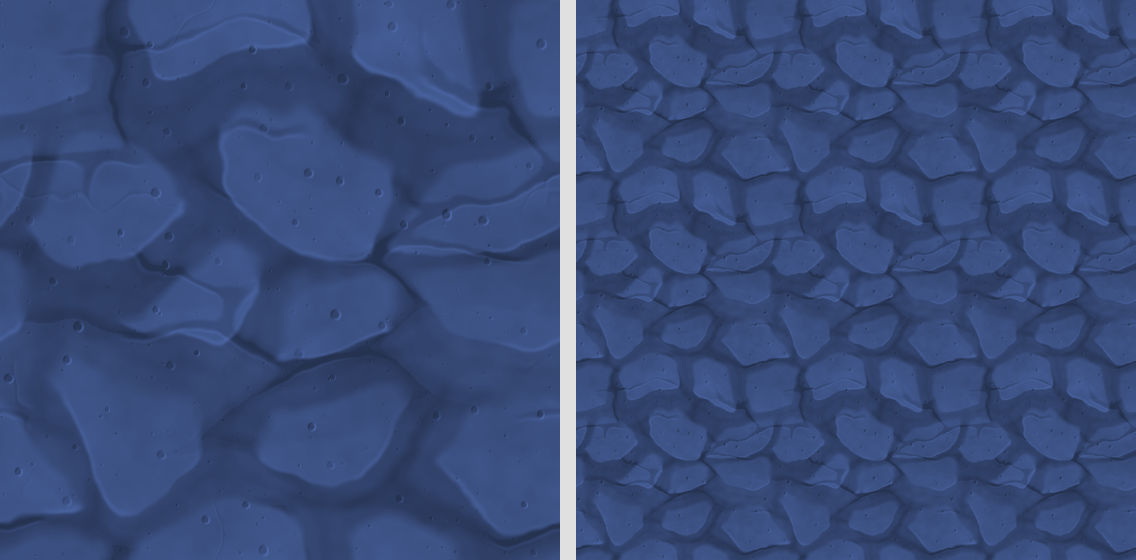
Left, the tile; right, the same tile 3 across and 3 down.
This texture is drawn by a Shadertoy shader. Its source:

```glsl
// Worn blue stone: pale slabs with lit lower rims over a darker, cracked bed.
// Two warped, wrapping cellular layers give slabs and bed; noise contours add
// creases, jittered discs add pits. Everything repeats on the unit square.
const vec3 SHADOW_BLUE = vec3(0.155, 0.210, 0.340);
const vec3 LIGHT_BLUE = vec3(0.268, 0.362, 0.585);
const vec2 ORIGIN = vec2(0.509, 0.446);  // borders run through calm slabs
const vec2 SLAB_CELLS = vec2(3.0, 4.0);
const vec2 BED_CELLS = vec2(3.0, 6.0);
const float GAP_WIDTH = 0.027;      // half the mean space between slabs
const float GAP_VARIATION = 0.055;
const float CORNER_SHARPNESS = 75.0;
const float UPPER_SOFTNESS = 0.026;
const float LOWER_SOFTNESS = 0.010;
const float RIM_LIGHT = 0.26;
const float CRACK_WIDTH = 0.008;
const float PIT_CELLS = 12.0;
const float SPECK_CELLS = 38.0;
const vec2 PIT_LIGHT = vec2(0.88, -0.47);
const float TAU = 6.2831853;

// The half-cell offset keeps the wrap exact where division rounds
vec3 hash3(vec2 cell, vec2 cells, float seed) {
    vec2 wrapped = floor(mod(cell + 0.5, cells));
    vec3 p = fract(vec3(wrapped.xyx + seed) * vec3(0.1031, 0.1030, 0.0973));
    p += dot(p, p.yzx + 33.33);
    return fract((p.xxy + p.yzz) * p.zyx);
}

float noise(vec2 uv, float cells, float seed) {
    vec2 p = uv * cells, i = floor(p), f = fract(p), n = vec2(cells);
    f = f * f * f * (f * (f * 6.0 - 15.0) + 10.0);
    float a = hash3(i, n, seed).x, b = hash3(i + vec2(1, 0), n, seed).x;
    float c = hash3(i + vec2(0, 1), n, seed).x, d = hash3(i + 1.0, n, seed).x;
    return mix(mix(a, b, f.x), mix(c, d, f.x), f.y);
}

float fbm(vec2 uv, float cells, float seed) {
    float sum = 0.0, gain = 0.53;
    for (int k = 0; k < 4; k++) {
        sum += gain * noise(uv, cells, seed + float(k) * 7.0);
        cells *= 2.0;
        gain *= 0.5;
    }
    return sum;
}

float bump(float x, float center, float width) {
    return exp(-pow((x - center) / width, 2.0));
}

// Cellular layer: x = rounded edge distance, yz = edge direction, w = cell id
vec4 cellular(vec2 uv, vec2 cells, float seed) {
    vec2 p = uv * cells, base = floor(p), f = fract(p);
    vec2 nearCell = vec2(0), nearVec = vec2(9), direction = vec2(0);
    for (int k = 0; k < 25; k++) {
        vec2 g = vec2(k % 5, k / 5) - 2.0;
        vec2 r = g + 0.1 + 0.8 * hash3(base + g, cells, seed).xy - f;
        if (dot(r, r) < dot(nearVec, nearVec)) { nearVec = r; nearCell = g; }
    }
    float total = 0.0;
    for (int k = 0; k < 25; k++) {
        if (k == 12) continue;
        vec2 g = nearCell + vec2(k % 5, k / 5) - 2.0;
        vec2 r = g + 0.1 + 0.8 * hash3(base + g, cells, seed).xy - f;
        vec2 across = (r - nearVec) * cells;
        float edge = dot(0.5 * (r + nearVec), r - nearVec) / length(across);
        float weight = exp(-CORNER_SHARPNESS * edge);
        total += weight;
        direction += weight * normalize(across);
    }
    float id = hash3(base + nearCell, cells, seed + 5.0).z;
    return vec4(-log(total) / CORNER_SHARPNESS, direction / total, id);
}

// Scattered hollows: dark floor, shaded on one side and lit on the other
float hollows(vec2 uv, float cells, float share, float size, float seed) {
    vec2 p = uv * cells, n = vec2(cells);
    vec3 h = hash3(floor(p), n, seed), k = hash3(floor(p), n, seed + 11.0);
    vec2 r = (fract(p) - 0.2 - 0.6 * h.xy) / cells;
    r.x *= 1.0 + 0.3 * k.y;
    float radius = size * (0.55 + 0.6 * k.x), dist = length(r);
    float side = dot(r, PIT_LIGHT) / max(dist, 0.0001);
    float pit = 1.0 - smoothstep(0.4 * radius, 1.1 * radius, dist);
    float shade = bump(dist, radius, 0.25 * radius) * side - 0.45 * pit;
    return step(h.z, share) * (0.4 + 0.6 * k.z) * shade;
}

void mainImage(out vec4 fragColor, in vec2 fragCoord) {
    vec2 uv = fragCoord / iResolution.xy + ORIGIN;
    // Bend the layers, then roughen their outlines
    vec2 bend = vec2(0.022 * sin(TAU * (2.0 * uv.y + uv.x)),
                     0.035 * sin(TAU * (uv.x - uv.y) + 1.0) + 0.012 * sin(TAU * 3.0 * uv.x));
    vec2 rough = vec2(fbm(uv, 6.0, 3.0), fbm(uv, 6.0, 41.0)) - 0.5;
    vec2 warped = uv + bend + 0.07 * rough;
    vec4 slab = cellular(warped, SLAB_CELLS, 23.0);
    vec4 bed = cellular(warped + 0.03 * rough.yx, BED_CELLS, 63.0);
    float cloud = fbm(uv, 5.0, 71.0) - 0.5;
    // Recessed bed
    float bedTone = 0.07 + 0.20 * smoothstep(0.0, 0.025, bed.x) + 0.24 * bed.w;
    bedTone += 0.34 * cloud - 0.08 * (1.0 - smoothstep(0.0, 0.02, slab.x));
    // Slabs: soft upper edges, crisp lit lower edges
    float lower = smoothstep(-0.35, 0.6, -slab.z);
    float gap = GAP_WIDTH + GAP_VARIATION * (noise(uv, 4.0, 29.0) - 0.5);
    float inside = slab.x - max(gap, 0.006);
    float cover = smoothstep(0.0, mix(UPPER_SOFTNESS, LOWER_SOFTNESS, lower), inside);
    float slabTone = 0.61 + 0.22 * slab.w + 0.42 * cloud + 0.07 * lower;
    float rim = lower * bump(inside, 0.008, 0.005);
    float tone = mix(bedTone, slabTone, cover);
    tone += RIM_LIGHT * rim * smoothstep(0.25, 0.7, noise(uv, 9.0, 53.0));
    // Broken cracks with a pale lip, and fine embossed creases
    float broken = smoothstep(0.40, 0.68, noise(uv, 6.0, 37.0));
    float edge = max(bed.x, 0.0);
    float crack = broken * (1.0 - smoothstep(0.0, CRACK_WIDTH * broken + 0.002, edge));
    float lip = broken * max(bed.z, 0.0) * bump(edge, 0.008, 0.003);
    float fold = (fbm(uv, 4.0, 83.0) - 0.5) / 0.011;
    float crease = fold * exp(-fold * fold) * smoothstep(0.48, 0.72, noise(uv, 8.0, 97.0));
    tone += 0.24 * lip - 0.30 * crack + 0.30 * crease;
    // Pits, specks and grain
    tone += 0.80 * hollows(uv, PIT_CELLS, 0.45, 0.0078, 101.0);
    tone += 0.60 * hollows(uv, SPECK_CELLS, 0.18, 0.0028, 131.0);
    tone += 0.17 * (fbm(uv, 30.0, 90.0) - 0.5);
    fragColor = vec4(mix(SHADOW_BLUE, LIGHT_BLUE, clamp(tone, -0.1, 1.25)), 1.0);
}
```
